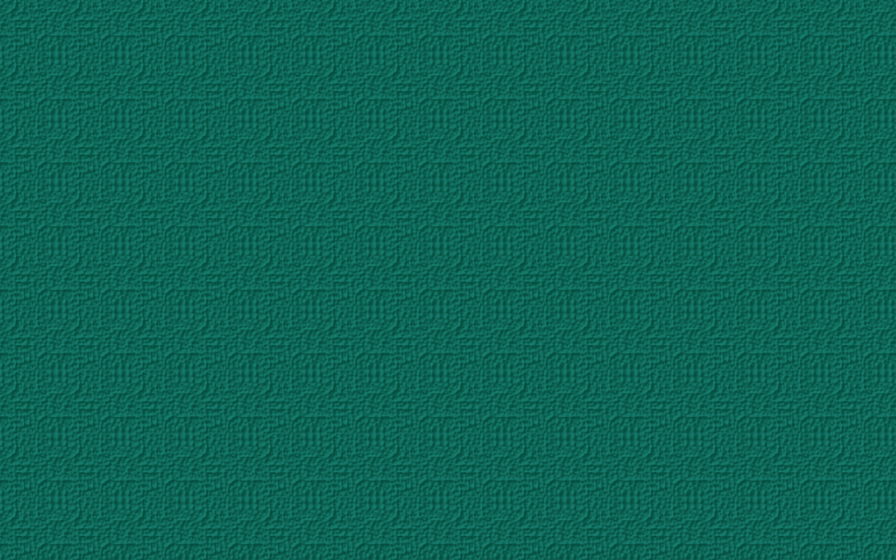
Reproduce this pattern procedurally as a Shadertoy shader.

```glsl
// Green embossed leather: square tiles, about 14 across and 9 down, each a seamless
// height field of fine cellular grain, a worn ring and border, and nine upright studs.
// The relief is lit from the upper left by differencing the height along the light.

vec2 hash2(vec2 p) {
    vec3 a = fract(p.xyx * vec3(0.1031, 0.1030, 0.0973));
    a += dot(a, a.yzx + 33.33);
    return fract((a.xx + a.yz) * a.zy);
}

// Distance to the nearest scattered point, slightly stretched along the rising
// diagonal; wraps after "period" cells
float cellular(vec2 p, float period) {
    vec2 cell = floor(p), f = fract(p);
    float nearest = 8.0;
    for (int y = -1; y <= 1; y++)
    for (int x = -1; x <= 1; x++) {
        vec2 n = vec2(x, y);
        vec2 r = n + hash2(mod(cell + n, period) + period * 3.0) - f;
        vec2 slanted = vec2(r.x + r.y, r.x - r.y) * vec2(0.6, 0.8);
        nearest = min(nearest, dot(slanted, slanted));
    }
    return sqrt(nearest);
}

float roundBox(vec2 p, vec2 halfSize, float radius) {
    vec2 d = abs(p) - halfSize + radius;
    return length(max(d, 0.0)) + min(max(d.x, d.y), 0.0) - radius;
}

float ridge(float d, float width) {
    return 1.0 - smoothstep(0.0, width, abs(d));
}

// Height inside one tile, q measured from the tile centre in tile widths
float relief(vec2 q) {
    q = fract(q + 0.5) - 0.5;
    float coarse = cellular(abs(q) * 8.0 + 5.0, 32.0);
    float h = 0.75 * cellular((q + 0.5) * 17.0, 17.0) + 0.3 * coarse;

    // Ring and border, worn away where the coarse grain is low
    float wear = smoothstep(0.25, 0.6, coarse);
    h += 0.4 * wear * ridge(roundBox(q, vec2(0.33, 0.31), 0.12), 0.028);
    h += 0.35 * wear * ridge(roundBox(q, vec2(0.46, 0.44), 0.03), 0.025);

    // Three columns of upright studs
    vec2 stud = (q - clamp(round(q / 0.115), -1.0, 1.0) * 0.115) / vec2(0.028, 0.045);
    float inside = 1.0 - smoothstep(0.14, 0.18, max(abs(q.x), abs(q.y)));
    return mix(h, 0.4 * h + 0.7 * exp(-dot(stud, stud)), inside);
}

vec3 leather(vec2 p) {
    vec2 q = (p - vec2(0.104, 0.901)) / 0.1135;
    vec2 light = vec2(0.015, -0.015);
    float slope = relief(q + light) - relief(q - light);
    float shade = 0.53 + 0.5 * tanh(2.5 * slope);
    return mix(vec3(0.01, 0.295, 0.235), vec3(0.09, 0.485, 0.425), shade);
}

void mainImage(out vec4 fragColor, in vec2 fragCoord) {
    // Four samples per pixel soften the fine grain
    vec3 color = vec3(0.0);
    for (int i = 0; i < 4; i++) {
        vec2 offset = vec2(i % 2, i / 2) * 0.5 - 0.25;
        color += 0.25 * leather((fragCoord + offset) / iResolution.y);
    }
    fragColor = vec4(color, 1.0);
}
```
